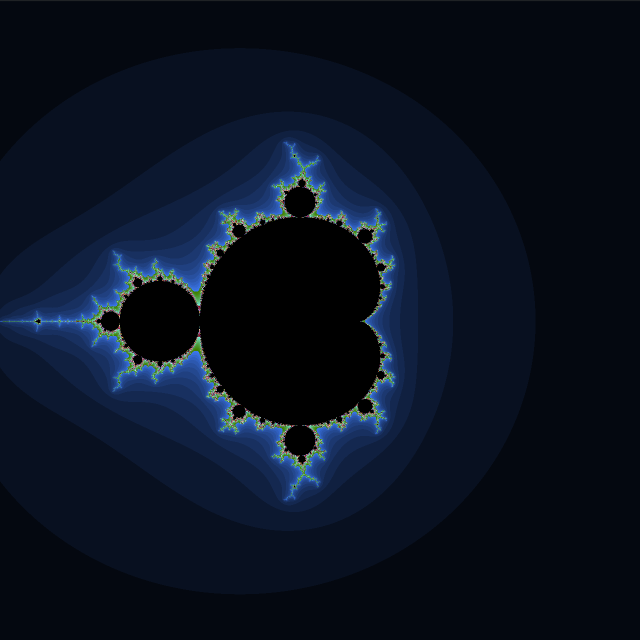
Write a Shadertoy shader that draws this background.

```glsl
#define VIEW_SPAN 4.0
#define VIEW_CENTER vec2(0.0, 0.0078)
#define MAX_STEPS 256
#define ESCAPE_RADIUS_SQ 10.0
#define COLOR_RATE (vec3(1.0, 2.0, 4.0) / 64.0)
#define SAMPLES 2
#define RIM_HEIGHT 0.002
#define RIM_COLOR vec3(0.13, 0.14, 0.15)

vec2 complexSquare(vec2 z) {
    return vec2(z.x * z.x - z.y * z.y, 2.0 * z.x * z.y);
}

// Closed-form test for the two largest interior regions
bool insideMainBody(vec2 c) {
    vec2 fromCusp = c - vec2(0.25, 0.0);
    float q = dot(fromCusp, fromCusp);
    bool cardioid = q * (q + fromCusp.x) < 0.25 * c.y * c.y;
    bool disk = length(c + vec2(1.0, 0.0)) < 0.25;
    return cardioid || disk;
}

// Banded escape-time colour; each channel wraps at its own rate
vec3 escapeColor(vec2 c) {
    if (insideMainBody(c)) return vec3(0.0);
    vec2 z = vec2(0.0);
    for (int i = 0; i < MAX_STEPS; i++) {
        z = complexSquare(z) + c;
        if (dot(z, z) > ESCAPE_RADIUS_SQ) return fract(float(i) * COLOR_RATE);
    }
    return vec3(0.0);
}

void mainImage(out vec4 fragColor, in vec2 fragCoord) {
    float canvas = min(iResolution.x, iResolution.y);

    // Average a grid of samples to soften the band edges
    vec3 color = vec3(0.0);
    for (int y = 0; y < SAMPLES; y++) {
        for (int x = 0; x < SAMPLES; x++) {
            vec2 jitter = (vec2(x, y) + 0.5) / float(SAMPLES) - 0.5;
            vec2 p = (fragCoord + jitter - 0.5 * iResolution.xy) / canvas;
            color += escapeColor(p * VIEW_SPAN - VIEW_CENTER * vec2(1.0, -1.0));
        }
    }
    color /= float(SAMPLES * SAMPLES);

    // Thin rim along the top edge
    float fromTop = (iResolution.y - fragCoord.y) / canvas;
    float pixel = 1.0 / canvas;
    float rim = 1.0 - smoothstep(RIM_HEIGHT - pixel, RIM_HEIGHT + 0.5 * pixel, fromTop);
    color = mix(color, RIM_COLOR, rim);

    fragColor = vec4(color, 1.0);
}
```
